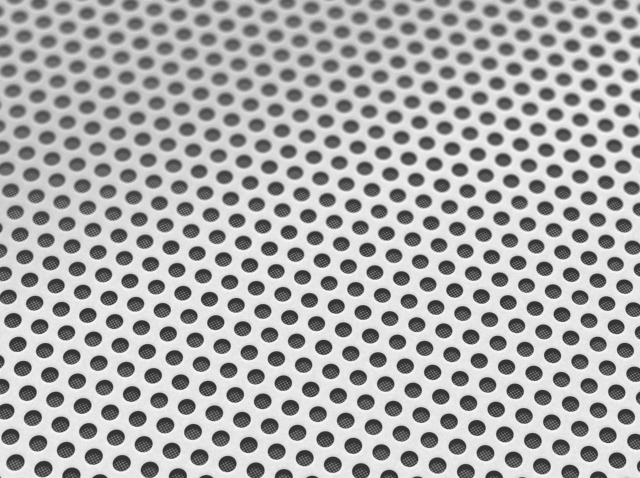
Give the GLSL for this texture, as a Shadertoy shader.

```glsl
// Perforated metal sheet in perspective: a hexagonal lattice of round holes,
// mapped by a homography, with a dark inner wall and a fine mesh seen behind.
// The far side drifts out of focus and a soft shade crosses the upper left.

#define HOLE_RADIUS 0.305   // in units of hole spacing
#define WALL_DEPTH 0.19     // visible height of the inner wall
#define MESH_DENSITY 7.5    // mesh openings per hole spacing
#define DEFOCUS 0.12        // edge softness at the far side
#define GRAIN 0.035
#define PLATE_LIGHT 0.905
#define PLATE_SHADE 0.785
#define WALL_TONE 0.20
#define MESH_DARK 0.25
#define MESH_LIGHT 0.45

// Columns: step along a row, step to the next row, position of hole (0,0)
const mat3 LATTICE_TO_CANVAS = mat3(
    0.0550, -0.01317, -0.0013,
   -0.0098,  0.05122,  0.0074,
    0.6475,  0.3717,   1.0);

// Lattice coordinates to a plane where the holes are circles
const mat2 HEX = mat2(1.0, 0.0, -0.5, 0.866);

float hash(vec2 p) {
    p = fract(p * vec2(0.1031, 0.1137));
    p += dot(p, p.yx + 33.33);
    return fract((p.x + p.y) * p.x * 17.0);
}

float valueNoise(vec2 p) {
    vec2 cell = floor(p), f = fract(p);
    f = f * f * (3.0 - 2.0 * f);
    float low = mix(hash(cell), hash(cell + vec2(1, 0)), f.x);
    float high = mix(hash(cell + vec2(0, 1)), hash(cell + vec2(1, 1)), f.x);
    return mix(low, high, f.y);
}

// Offset from the nearest hole centre (xy) and a random value per hole (z)
vec3 nearestHole(vec2 lattice) {
    vec3 nearest = vec3(9.0);
    for (int k = 0; k < 4; k++) {
        vec2 id = floor(lattice) + vec2(k & 1, k >> 1);
        vec2 offset = HEX * (lattice - id);
        if (length(offset) < length(nearest.xy))
            nearest = vec3(offset, hash(id + 50.0));
    }
    return nearest;
}

void mainImage(out vec4 fragColor, in vec2 fragCoord) {
    vec2 uv = fragCoord / iResolution.y;

    // Project the canvas onto the sheet
    vec3 projected = inverse(LATTICE_TO_CANVAS) * vec3(uv, 1.0);
    vec2 lattice = projected.xy / projected.z;
    vec2 plane = HEX * lattice;
    float blur = smoothstep(0.35, 1.0, uv.y);
    float soft = 0.5 * length(fwidth(plane)) + DEFOCUS * blur;

    // Plate: diagonal shade and fine grain
    float lit = smoothstep(-0.25, 0.22, 0.4 * uv.x - uv.y + 0.47);
    float plate = mix(PLATE_SHADE, PLATE_LIGHT, lit);
    float grain = valueNoise(uv * 290.0) + 0.5 * valueNoise(uv * 130.0) - 0.75;
    plate += GRAIN * grain * (1.0 - 0.8 * blur);

    // Hole outline, and the far opening shifted toward the viewer
    vec3 hole = nearestHole(lattice);
    vec2 toViewer = vec2(0.28, -0.96);
    float edge = length(hole.xy) - HOLE_RADIUS;
    float backEdge = length(hole.xy - WALL_DEPTH * toViewer) - HOLE_RADIUS;

    // Bright lip on the near edge, slight shade on the far edge
    float facing = dot(hole.xy, toViewer) / max(length(hole.xy), 0.01);
    float lipDistance = (edge - 0.035) / (0.03 + soft);
    plate += 0.055 * facing * exp(-lipDistance * lipDistance);

    // Mesh behind the sheet, fading to its mean tone when out of focus
    vec2 wave = cos(6.2832 * MESH_DENSITY * (plane + vec2(0.0, 0.03)));
    float strands = smoothstep(-0.5, 0.7, -wave.x * wave.y);
    strands = mix(strands, 0.5, smoothstep(0.1, 0.6, blur));
    float mesh = mix(MESH_DARK, MESH_LIGHT, strands) + 0.05 * (hole.z - 0.5);
    mesh -= 0.05 * smoothstep(-0.10, 0.0, backEdge);

    // Compose wall, mesh and plate; the shaded far side looks hazier
    float wall = WALL_TONE + 0.06 * blur;
    float inside = mix(mesh, wall, smoothstep(-soft - 0.02, soft + 0.02, backEdge));
    inside += 0.06 * (1.0 - lit);
    float tone = mix(inside, plate, smoothstep(-soft, soft, edge));
    fragColor = vec4(vec3(clamp(tone, 0.0, 1.0)), 1.0);
}
```
